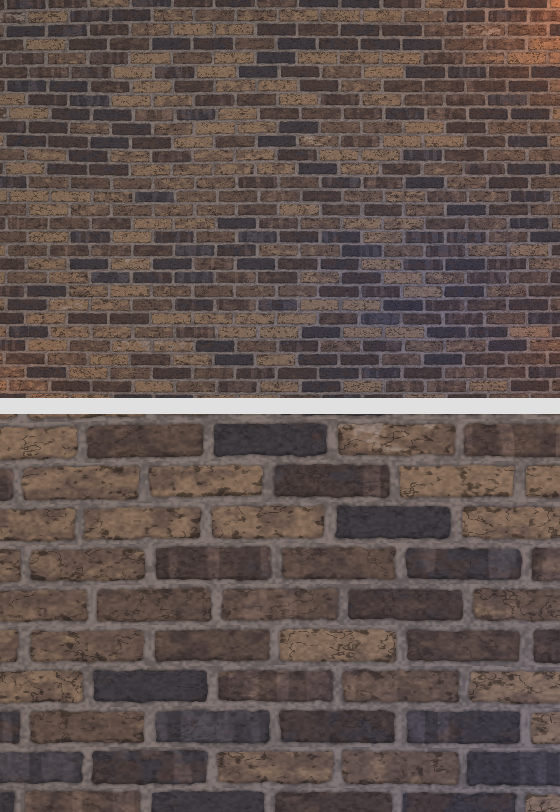
Top, the full canvas; bottom, a detail of the centre.
Write a Shadertoy shader that draws this texture.

```glsl
const float COLUMNS = 13.4;              // bricks across the canvas
const vec2  ROWS = vec2(28.1, 0.95);     // courses down, and their slight tightening
const float TOP_OFFSET = 0.495;          // position of the first course, in courses
const float BRICK_ASPECT = 3.05;         // cell width over course height
const vec2  HALF_BRICK = vec2(1.425, 0.405);
const float CORNER = 0.10;
const float EDGE_WEAR = 0.11;
const vec2  BOND_SHIFT = vec2(0.15, 0.645);

const vec3 SLATE = vec3(0.25, 0.23, 0.245);
const vec3 UMBER = vec3(0.285, 0.235, 0.225);
const vec3 BROWN = vec3(0.37, 0.30, 0.265);
const vec3 TAN = vec3(0.485, 0.395, 0.325);
const vec3 MORTAR_DARK = vec3(0.37, 0.335, 0.325);
const vec3 MORTAR_LIGHT = vec3(0.49, 0.44, 0.42);
const vec3 WARM_GLOW = vec3(0.42, 0.17, 0.03);
const vec3 BLUE_GLOW = vec3(-0.10, -0.03, 0.16);

float hash(vec2 p) {
    vec3 q = fract(p.xyx * 0.1031);
    q += dot(q, q.yzx + 33.33);
    return fract((q.x + q.y) * q.z);
}

float noise(vec2 p) {
    vec2 i = floor(p), f = fract(p);
    f = f * f * (3.0 - 2.0 * f);
    return mix(mix(hash(i), hash(i + vec2(1, 0)), f.x),
               mix(hash(i + vec2(0, 1)), hash(i + vec2(1, 1)), f.x), f.y);
}

float fbm(vec2 p) {
    float sum = 0.0, gain = 0.5;
    for (int i = 0; i < 4; i++) {
        sum += gain * noise(p);
        p = p * 2.03 + 17.7;
        gain *= 0.5;
    }
    return sum / 0.9375;
}

float roundBox(vec2 p, vec2 halfSize, float radius) {
    vec2 d = abs(p) - halfSize + radius;
    return length(max(d, 0.0)) + min(max(d.x, d.y), 0.0) - radius;
}

// Fired-clay colour for a tone from 0 (burnt) to 1 (pale)
vec3 clay(float tone) {
    vec3 c = mix(SLATE, UMBER, smoothstep(0.10, 0.28, tone));
    c = mix(c, BROWN, smoothstep(0.36, 0.60, tone));
    return mix(c, TAN, smoothstep(0.64, 0.86, tone));
}

vec3 brickFace(vec2 q, vec2 id, float depth) {
    vec2 s = q + vec2(hash(id + 3.1), hash(id + 8.7)) * 90.0;
    float tone = hash(id + 41.0);
    float pale = smoothstep(0.45, 0.75, tone);
    float blotch = fbm(s * vec2(2.2, 4.0));
    float grain = noise(s * vec2(11.0, 15.0));

    vec3 c = clay(clamp(tone + (blotch - 0.5) * 0.55, 0.0, 1.0));

    // Upright smudges on the burnt bricks
    float bands = smoothstep(0.5, 0.7, noise(vec2(s.x * 4.0, s.y * 0.7)));
    bands *= step(0.55, hash(id + 12.0)) * (1.0 - pale);
    c *= 1.0 + 0.22 * (bands - 0.3 * (1.0 - pale));

    // Cracks and flaked pits, strongest near the rim
    float ridge = 1.0 - abs(2.0 * fbm(s * vec2(2.0, 3.6) + 31.0) - 1.0);
    float crack = smoothstep(0.93, 0.99, ridge) * smoothstep(0.42, 0.6, noise(s * 2.0 + 5.0));
    float pit = smoothstep(0.63, 0.8, fbm(s * vec2(5.0, 8.0)) + 0.12 * smoothstep(0.2, 0.0, depth));
    c *= 1.0 - (0.18 + 0.20 * pale) * max(crack, pit);

    // Rare lime deposit
    float lime = step(0.965, hash(id + 77.0)) * smoothstep(0.55, 0.72, blotch);
    c = mix(c, MORTAR_LIGHT * 1.1, lime * 0.7);
    return c * (0.90 + 0.22 * grain);
}

void mainImage(out vec4 fragColor, in vec2 fragCoord) {
    vec2 uv = fragCoord / iResolution.xy;
    float down = 1.0 - uv.y;

    // Running bond with gently uneven courses
    vec2 wall = vec2(uv.x * COLUMNS, down * (ROWS.x + ROWS.y * down) + TOP_OFFSET - 0.15);
    wall.y += 0.22 * (noise(vec2(uv.x * 4.0, down * 3.0)) - 0.5);
    float row = floor(wall.y);
    wall.x -= mix(BOND_SHIFT.x, BOND_SHIFT.y, mod(row, 2.0)) + 0.10 * (hash(vec2(row, 5.0)) - 0.5);
    vec2 id = vec2(floor(wall.x), row) + 20.0;
    vec2 q = (fract(wall) - 0.5) * vec2(BRICK_ASPECT, 1.0);
    vec2 surface = wall * vec2(BRICK_ASPECT, 1.0);

    // Worn brick outline
    vec2 halfSize = HALF_BRICK - vec2(0.06, 0.035) * vec2(hash(id + 1.0), hash(id + 2.0));
    float d = roundBox(q, halfSize, CORNER) + EDGE_WEAR * (fbm(surface * 3.5) - 0.5);
    float pixel = ROWS.x / iResolution.y;
    float brick = smoothstep(0.6, -0.6, d / pixel);

    // Mortar bed, shaded where it meets the brick
    float grit = 0.6 * fbm(surface * 2.5 + 60.0) + 0.4 * noise(surface * 12.0);
    vec3 mortar = mix(MORTAR_DARK, MORTAR_LIGHT, smoothstep(0.25, 0.7, grit));
    mortar *= 1.0 - 0.20 * smoothstep(0.07, 0.0, d);
    vec3 face = brickFace(q, id, -d);
    face *= 1.0 - 0.22 * smoothstep(0.10, 0.0, -d) * smoothstep(-0.2, 0.35, q.y);
    vec3 color = mix(mortar, face, brick);

    // Lamps at the corners, cool spill at lower right, soft falloff
    float warm = exp(-7.0 * length((uv - vec2(1.03, 0.97)) * vec2(1.2, 0.9)))
               + 0.35 * exp(-9.0 * length(uv - vec2(0.0, 0.02)))
               + 0.35 * exp(-8.0 * length(uv - vec2(1.0, 0.12)));
    float cool = exp(-14.0 * dot(uv - vec2(0.78, 0.24), uv - vec2(0.78, 0.24)));
    color *= 1.04 - 0.22 * dot(uv - 0.5, uv - 0.5);
    color *= 1.0 + 2.2 * WARM_GLOW * warm + BLUE_GLOW * cool;
    fragColor = vec4(clamp(color, 0.0, 1.0), 1.0);
}
```
